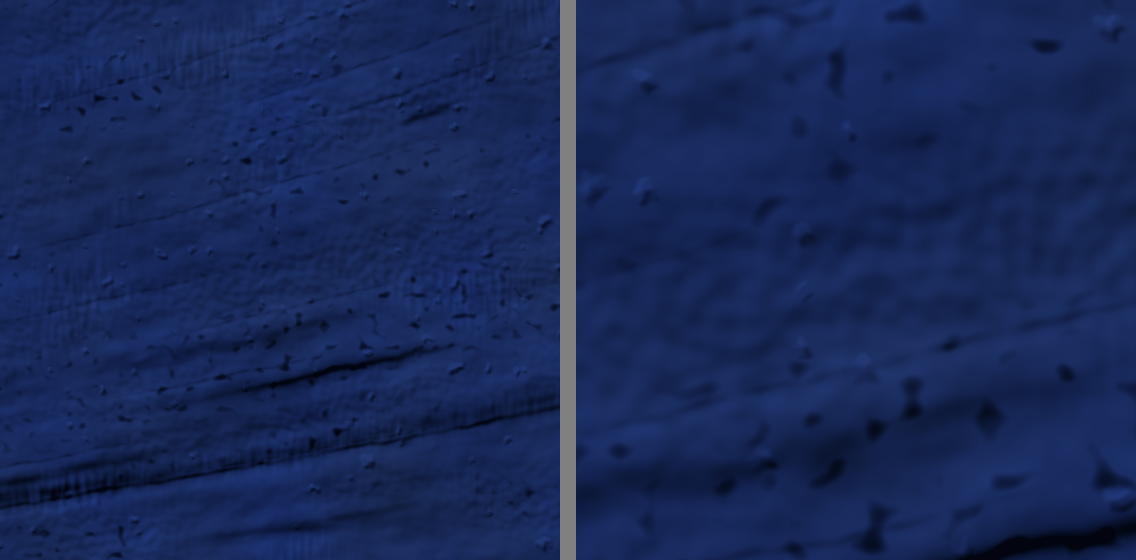
Left: the whole. Right: its middle third, enlarged.
Give the GLSL for this texture, as a Shadertoy shader.

```glsl
// Dark blue painted surface with slanted brush grooves, scratches and small crumbs.

vec2 hash2(vec2 cell) {
    uvec2 n = uvec2(ivec2(cell) + 4096);
    uint h = n.x * 73856093u ^ n.y * 19349663u;
    h = (h ^ (h >> 15)) * 739982445u;
    h = (h ^ (h >> 12)) * 695872825u;
    h ^= h >> 15;
    return vec2(h & 65535u, h >> 16) / 65535.0;
}

vec2 gradientAt(vec2 cell) {
    float angle = 6.2832 * hash2(cell).x;
    return vec2(cos(angle), sin(angle));
}

// Gradient noise, about -0.7 to 0.7
float noise(vec2 p) {
    vec2 i = floor(p), f = p - i;
    vec2 u = f * f * f * (f * (f * 6.0 - 15.0) + 10.0);
    vec2 right = vec2(1, 0), up = vec2(0, 1);
    float low = mix(dot(gradientAt(i), f), dot(gradientAt(i + right), f - right), u.x);
    float high = mix(dot(gradientAt(i + up), f - up), dot(gradientAt(i + 1.0), f - 1.0), u.x);
    return mix(low, high, u.y);
}

// Straightens the brush direction, which steepens towards the top
vec2 alongBrush(vec2 p) {
    return vec2(p.x, p.y - p.x * (0.13 + 0.19 * p.y));
}

// Scattered soft lumps, clustered in bands along the brush
float crumbs(vec2 p, float cells, float share) {
    vec2 g = p * cells, id = floor(g);
    vec2 center = 0.4 + 0.2 * hash2(id), pick = hash2(id + 300.0);
    float cluster = 0.6 + 1.8 * noise(alongBrush(id / cells) * vec2(3, 9) + 2.0);
    vec2 d = g - id - center + 0.2 * vec2(noise(g * 3.5), noise(g * 3.5 + 50.0));
    d.y -= 0.3 * d.x;
    float size = mix(0.14, 0.3, pick.y);
    float lump = smoothstep(1.0, 0.0, length(d * vec2(0.85, 1.2)) / size);
    return step(pick.x, share * cluster) * lump * (0.5 + 0.5 * pick.y);
}

// Paint height: brush ridges, dimples, grain and crumbs
float relief(vec2 p) {
    vec2 q = alongBrush(p);
    float ridges = noise(q * vec2(4, 24)) * mix(0.5, 0.22, p.y);
    float dimples = 0.27 * noise(p * vec2(24, 28) + 7.0);
    float rough = smoothstep(-0.2, 0.4, noise(q * vec2(3, 9) + 2.0));
    float grain = (0.06 + 0.16 * rough) * noise(p * vec2(62, 70) + 31.0);
    float lumps = crumbs(p, 19.0, 0.15) + 0.7 * crumbs(p + 3.3, 32.0, 0.13);
    return ridges + dimples + grain + 0.6 * lumps;
}

// Soft tapered line in brush space with a slightly ragged course
float stroke(vec2 q, vec2 middle, float halfLength, float width) {
    float taper = smoothstep(halfLength, halfLength * 0.3, abs(q.x - middle.x));
    float wobble = 0.006 * noise(q * vec2(8, 3)) + 0.003 * noise(q * vec2(40, 20));
    float d = (q.y - middle.y + wobble) / width;
    return taper * exp(-d * d);
}

void mainImage(out vec4 fragColor, in vec2 fragCoord) {
    vec2 p = fragCoord / iResolution.xy;
    vec2 q = alongBrush(p);
    vec2 toLight = vec2(-0.004, 0.007);

    // Raking light over the relief, with broad tonal drift
    float slope = relief(p) - relief(p + toLight);
    float tone = 1.01 + 0.85 * slope + 0.3 * min(slope, 0.0);
    tone += 0.2 * noise(q * vec2(2, 8) + 11.0) + 0.12 * noise(p * 13.0 + 5.0);
    tone += 0.12 * noise(p * 3.0 + 60.0);

    // Short upright comb marks, strongest beside the long groove
    float combArea = smoothstep(0.05, 0.45, noise(q * vec2(4, 8) + 20.0));
    combArea += 0.9 * stroke(q, vec2(0.5, 0.108), 1.5, 0.022);
    tone += 0.28 * combArea * noise(p * vec2(105, 22));

    // Pits gathered in bands and along the lower grooves
    float pitBand = smoothstep(0.0, 0.4, noise(q * vec2(3, 11) + 2.0));
    pitBand += stroke(q, vec2(0.5, 0.24), 0.7, 0.05);
    float pits = smoothstep(0.18, 0.6, noise(p * vec2(44, 54) + 90.0));
    tone -= 0.7 * pits * min(pitBand, 1.0);

    // Grooves: one long with a second edge, the others short or soft
    float ragged = 0.85 + 0.7 * noise(q * vec2(18, 70));
    float leftSide = smoothstep(0.55, 0.0, p.x);
    float grooves = 0.65 * stroke(q, vec2(0.5, 0.094), 1.5, 0.004);
    grooves += (0.32 + 0.2 * leftSide) * stroke(q, vec2(0.5, 0.109), 1.5, 0.013);
    grooves += 0.55 * stroke(q, vec2(0.0, 0.138), 0.45, 0.01);
    grooves += 0.65 * stroke(q, vec2(0.6, 0.221), 0.26, 0.005);
    grooves += 0.3 * stroke(q, vec2(0.55, 0.222), 0.36, 0.014);
    grooves += 0.5 * stroke(q, vec2(0.53, -0.015), 0.3, 0.011);
    grooves += 0.42 * stroke(q, vec2(0.42, 0.3), 0.32, 0.016);
    grooves += 0.3 * stroke(q, vec2(0.0, 0.31), 0.4, 0.02);
    grooves += 0.65 * stroke(q, vec2(0.77, 0.58), 0.07, 0.006);
    tone -= grooves * ragged;
    tone += 0.14 * stroke(q, vec2(0.5, 0.076), 1.5, 0.009);
    tone += 0.12 * stroke(q, vec2(0.55, 0.198), 0.4, 0.012);

    // Thin uneven scratches, each with a faint lit edge
    for (int i = 0; i < 9; i++) {
        vec2 r = hash2(vec2(i, 77));
        vec2 middle = vec2(r.x, 0.085 * float(i) + 0.04 * r.y + 0.08);
        float uneven = 0.55 + 1.1 * noise(p * 55.0 + float(i));
        tone -= 0.3 * uneven * stroke(q, middle, 0.25 + 0.3 * r.y, 0.0028);
        tone += 0.07 * stroke(q, middle - vec2(0, 0.007), 0.25 + 0.3 * r.y, 0.005);
    }

    // Shadows lose red first; slight greyer patches
    tone = clamp(tone, 0.13, 1.3);
    vec3 paint = vec3(0.093, 0.163, 0.36) * pow(vec3(tone), vec3(1.25, 1.05, 0.9));
    float grey = noise(p * 5.0 + 40.0);
    paint *= 1.0 + grey * vec3(0.16, 0.07, -0.07);
    fragColor = vec4(paint, 1.0);
}
```
